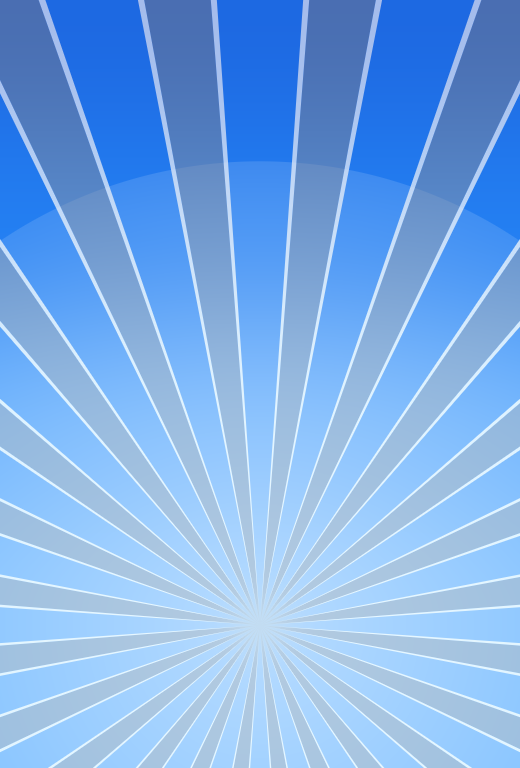
A WebGL 1 fragment shader for this background:

```glsl
precision highp float;

uniform vec2 u_resolution;

const float PI = 3.14159265;

// Antialiased fill for a signed distance, negative inside
float coverage(float dist, float pixel) {
  return clamp(0.5 - dist / pixel, 0.0, 1.0);
}

// Vertical sky gradient, h runs from bottom to top
vec3 skyColor(float h) {
  vec3 sky = mix(vec3(0.37, 0.69, 1.0), vec3(0.29, 0.63, 0.99), smoothstep(0.2, 0.48, h));
  sky = mix(sky, vec3(0.14, 0.50, 0.95), smoothstep(0.42, 0.70, h));
  return mix(sky, vec3(0.115, 0.41, 0.885), smoothstep(0.66, 1.0, h));
}

void main() {
  float pixel = 1.0 / u_resolution.y;
  float h = gl_FragCoord.y * pixel;
  vec2 p = (gl_FragCoord.xy - vec2(0.5, 0.186) * u_resolution) * pixel;
  float radius = length(p);

  // Sky and the large pale disc around the burst
  vec3 color = skyColor(h);
  float glow = mix(0.56, 0.13, min(radius / 0.604, 1.0));
  color = mix(color, vec3(1.0), glow * coverage(radius - 0.604, pixel));

  // Twenty-four rays, folded into one sector
  float sector = PI / 12.0;
  float angle = atan(p.x, p.y + 1e-5);
  float offset = abs(mod(angle, sector) - 0.5 * sector);
  float outer = coverage((offset - radians(3.55)) * radius, pixel);
  float inner = coverage((offset - radians(3.0)) * radius, pixel);

  // Grey ray fill, darker toward the top
  float height = smoothstep(0.45, 1.0, h);
  vec3 rayTint = mix(vec3(0.70, 0.72, 0.73), vec3(0.50, 0.46, 0.47), height);
  color = mix(color, rayTint, 0.45 * inner);

  // Bright outlines along both sides of each ray
  vec3 lineColor = mix(vec3(0.96, 1.0, 1.0), vec3(0.97, 0.94, 0.95), height);
  color = mix(color, lineColor, mix(0.82, 0.62, height) * (outer - inner));

  // Soft light where the rays meet
  float core = exp(-radius * radius / 0.0014);
  color = mix(color, vec3(0.77, 0.87, 0.95), 0.8 * core);

  gl_FragColor = vec4(color, 1.0);
}
```
